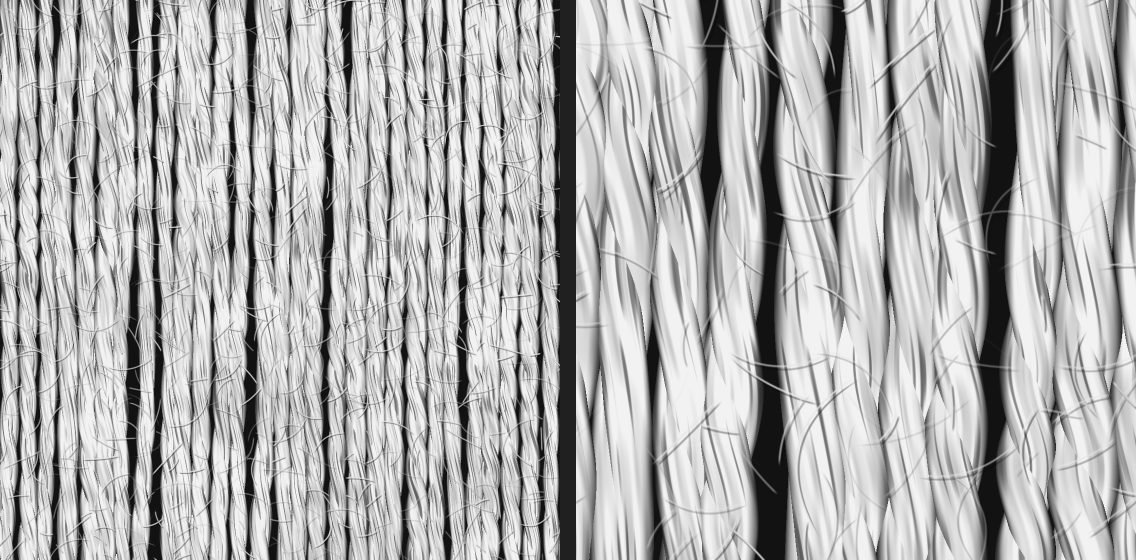
Left: the whole. Right: its middle third, enlarged.
Give the GLSL for this texture, as a Shadertoy shader.

```glsl
// Pale grey two-ply natural fibre ropes hung side by side, with loose hairs.

const float PI = 3.14159265;
const float ROPES = 29.0;

float hash(vec2 p) {
    p = fract(p * vec2(123.34, 456.21));
    p += dot(p, p + 45.32);
    return fract(p.x * p.y);
}

float noise(vec2 p) {
    vec2 i = floor(p), f = fract(p);
    f = f * f * (3.0 - 2.0 * f);
    return mix(mix(hash(i), hash(i + vec2(1, 0)), f.x),
               mix(hash(i + vec2(0, 1)), hash(i + vec2(1, 1)), f.x), f.y);
}

// Grey level of the front-most ply at p, or of the dark gap behind.
float ropeTone(vec2 p) {
    float x = p.x * ROPES;
    float top = -1.0, across = 0.0, ropeSide = 0.0, plyId = 0.0;
    for (int i = -2; i <= 2; i++) {
        float id = floor(x) + float(i);
        float seed = hash(vec2(id, 3.7));
        float middle = id + 0.5 + 0.3 * (hash(vec2(id, 8.1)) - 0.5)
                     + 0.55 * (noise(vec2(id * 7.3, p.y * 3.0)) - 0.5);
        float halfWidth = mix(0.46, 0.62, hash(vec2(id, 5.3)))
                        * (0.84 + 0.32 * noise(vec2(id * 3.1 + 50.0, p.y * 5.0)));
        float twist = -2.0 * PI * (mix(4.0, 6.5, seed) * p.y + seed * 9.0
                    + 0.6 * noise(vec2(id + 20.0, p.y * 4.0)));
        // Two round plies wind about the middle of each rope.
        for (int k = 0; k < 2; k++) {
            float angle = twist + float(k) * PI;
            float radius = 0.72 * halfWidth;
            float u = (x - middle - 0.3 * halfWidth * sin(angle)) / radius;
            float height = 0.3 * halfWidth * cos(angle) + 0.2 * seed
                         + radius * sqrt(max(0.0, 1.0 - u * u));
            if (abs(u) < 1.0 && height > top) {
                top = height;
                across = u;
                ropeSide = (x - middle) / halfWidth;
                plyId = id * 2.0 + float(k);
            }
        }
    }
    if (top < -0.5) return 0.07;

    // Rounded shading, darker in the creases and beside the gaps.
    float facing = sqrt(1.0 - across * across);
    float tone = mix(0.26, 0.89, smoothstep(0.0, 0.8, facing));
    tone *= 1.0 - 0.6 * smoothstep(0.55, 1.02, abs(ropeSide));

    // Long fibres and the thin dark splits between them.
    float strand = across * 5.0 + plyId * 17.0 + p.y * 22.0;
    float fibre = noise(vec2(strand, p.y * 26.0));
    float split = noise(vec2(strand * 1.3 + 40.0, p.y * 18.0 + 9.0));
    tone += 0.3 * (fibre - 0.45);
    tone *= 1.0 - 0.5 * smoothstep(0.62, 0.95, split);
    tone *= 0.92 + 0.16 * noise(p * 7.0 + 3.0);
    return clamp(tone, 0.06, 0.95);
}

// Coverage of short curved hairs, one per cell of a grid.
float hairs(vec2 p, float cells, float seed) {
    vec2 g = p * cells;
    float blur = cells / iResolution.y;
    float cover = 0.0;
    for (int j = -1; j <= 1; j++)
    for (int i = -1; i <= 1; i++) {
        vec2 cell = floor(g) + vec2(i, j);
        vec2 key = cell + seed;
        vec2 d = g - cell - vec2(hash(key), hash(key + 31.7));
        float a = PI * hash(key + 12.3);
        vec2 q = vec2(d.x * cos(a) + d.y * sin(a), d.y * cos(a) - d.x * sin(a));
        q.y += 1.4 * (hash(key + 5.9) - 0.5) * q.x * q.x;
        float reach = mix(0.25, 0.85, hash(key + 77.1));
        float line = 1.0 - smoothstep(0.0, 0.0006 * cells + blur, abs(q.y));
        line *= 1.0 - smoothstep(0.75 * reach, reach, abs(q.x));
        cover = max(cover, line * hash(key + 2.4));
    }
    return cover;
}

float allHairs(vec2 p) {
    return max(hairs(p, 17.0, 4.5), hairs(p, 25.0, 61.2));
}

void mainImage(out vec4 fragColor, in vec2 fragCoord) {
    // Four samples smooth the rope edges and fibres.
    float tone = 0.0;
    for (int k = 0; k < 4; k++) {
        vec2 offset = vec2(k % 2, k / 2) * 0.5 - 0.25;
        tone += 0.25 * ropeTone((fragCoord + offset) / iResolution.xy);
    }

    // Loose hairs over their soft shadows.
    vec2 p = fragCoord / iResolution.xy;
    tone *= 1.0 - 0.4 * allHairs(p + vec2(-0.0015, 0.002));
    tone = mix(tone, 0.9, 0.85 * allHairs(p));
    fragColor = vec4(vec3(tone), 1.0);
}
```
